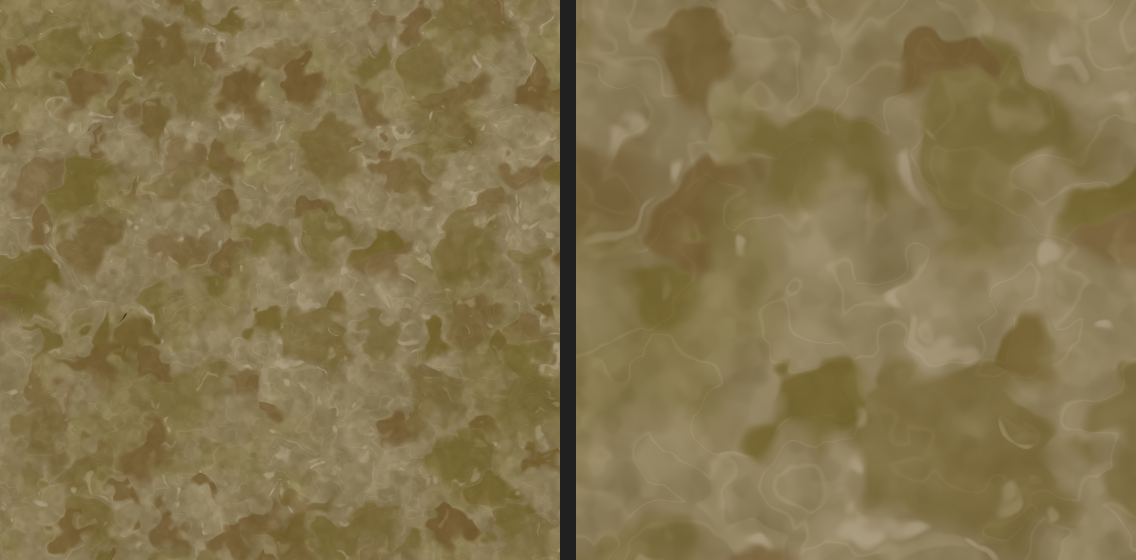
Left, the full canvas; right, a detail of the centre.
Reproduce this texture procedurally as a Shadertoy shader.

```glsl
// Draws a pale, fibrous, mottled crust with soft brown and olive pits and small bright flecks.

const vec3 PALE = vec3(0.568, 0.510, 0.375);
const vec3 OLIVE_STAIN = vec3(0.515, 0.462, 0.285);
const vec3 PIT_BROWN = vec3(0.440, 0.345, 0.185);
const vec3 PIT_OLIVE = vec3(0.440, 0.380, 0.170);
const vec3 FLECK = vec3(0.720, 0.670, 0.570);
const vec3 SPECK = vec3(0.170, 0.120, 0.060);

const float LARGE_PIT_CELLS = 8.0;
const float SMALL_PIT_CELLS = 14.0;
const float LARGE_PIT_CHANCE = 0.68;
const float SMALL_PIT_CHANCE = 0.34;
const float FLECK_CELLS = 34.0;
const float SPECK_CELLS = 10.0;
const float EDGE_WARP = 0.050;
const float MOTTLE = 0.17;
const float WISP = 0.035;

vec3 hash3(vec2 p) {
    vec3 q = fract(p.xyx * vec3(0.1031, 0.1030, 0.0973));
    q += dot(q, q.yxz + 33.33);
    return fract((q.xxy + q.yzz) * q.zyx);
}

mat2 rotation(float a) {
    float c = cos(a), s = sin(a);
    return mat2(c, s, -s, c);
}

// Smooth cellular noise: random cell values blended by distance
float cellNoise(vec2 p) {
    vec2 cell = floor(p), f = fract(p);
    float sum = 0.0, total = 0.0;
    for (int j = -1; j <= 1; j++)
    for (int i = -1; i <= 1; i++) {
        vec2 g = vec2(i, j);
        vec3 h = hash3(cell + g + 71.0);
        vec2 r = g + h.xy - f;
        float w = exp(-6.0 * dot(r, r));
        sum += w * h.z;
        total += w;
    }
    return sum / total;
}

// Rounded triangular pits, crisp on the upper left: x = depth, y = tint
vec2 pits(vec2 p, float chance, float seed) {
    vec2 cell = floor(p), f = fract(p);
    vec2 best = vec2(0.0, 0.5);
    for (int j = -1; j <= 1; j++)
    for (int i = -1; i <= 1; i++) {
        vec2 g = vec2(i, j);
        vec3 place = hash3(cell + g + seed);
        vec3 look = hash3(cell + g + seed + 37.0);
        vec2 offset = f - g - mix(vec2(0.15), vec2(0.85), place.xy);
        vec2 q = rotation(look.x * 6.283) * offset;
        q /= mix(0.32, 0.62, look.y) * vec2(1.0, mix(0.65, 1.0, look.z));
        float triangle = max(abs(q.x) * 0.87 + q.y * 0.5, -q.y);
        float d = mix(length(q), triangle, 0.55);
        float side = dot(offset, vec2(-0.6, 0.8)) / (length(offset) + 0.05);
        float softness = mix(0.75, 0.22, smoothstep(-0.5, 0.8, side));
        float depth = 1.0 - smoothstep(1.0 - softness, 1.0, d);
        depth *= step(place.z, chance) * mix(0.5, 1.0, fract(look.z * 7.3));
        if (depth > best.x) best = vec2(depth, look.y);
    }
    return best;
}

// Small elongated marks at random angles
float marks(vec2 p, float chance, float size, float seed) {
    vec2 cell = floor(p), f = fract(p);
    float mask = 0.0;
    for (int j = -1; j <= 1; j++)
    for (int i = -1; i <= 1; i++) {
        vec2 g = vec2(i, j);
        vec3 place = hash3(cell + g + seed);
        vec3 look = hash3(cell + g + seed + 53.0);
        vec2 q = rotation(look.x * 6.283) * (f - g - place.xy);
        q /= size * mix(0.6, 1.3, look.y) * vec2(1.0, mix(0.35, 0.8, look.z));
        float mark = 1.0 - smoothstep(0.3, 1.0, length(q));
        mask = max(mask, mark * step(place.z, chance) * mix(0.4, 1.0, look.z));
    }
    return mask;
}

void mainImage(out vec4 fragColor, in vec2 fragCoord) {
    vec2 uv = fragCoord / iResolution.y;

    // Layered noise, from broad stains to fine grain
    float broad = cellNoise(uv * 7.0);
    float medium = cellNoise(uv * 24.0 + 5.0);
    float fine = cellNoise(uv * 52.0 + 11.0);
    float grain = cellNoise(uv * 105.0 + 23.0);
    vec2 warp = vec2(medium, cellNoise(uv * 22.0 + 40.0)) - 0.5;
    warp += 0.4 * (vec2(fine, cellNoise(uv * 55.0 + 60.0)) - 0.5);
    vec2 bent = uv + EDGE_WARP * warp;

    // Pits of two sizes over the stained base
    vec2 large = pits(bent * LARGE_PIT_CELLS, LARGE_PIT_CHANCE, 3.0);
    vec2 small = pits(bent * SMALL_PIT_CELLS, SMALL_PIT_CHANCE, 19.0);
    vec2 pit = large.x > small.x ? large : small;
    vec3 pitColor = mix(PIT_BROWN, PIT_OLIVE, smoothstep(0.3, 0.9, pit.y));
    vec3 color = mix(PALE, OLIVE_STAIN, smoothstep(0.4, 0.8, 0.6 * broad + 0.4 * medium));
    color = mix(color, pitColor, 0.9 * pit.x);

    // Mottling and pale wisps, calmer inside the pits
    float calm = 1.0 - 0.65 * pit.x;
    float mottle = 0.35 * medium + 0.40 * fine + 0.25 * grain - 0.5;
    color += MOTTLE * calm * mottle * vec3(1.0, 1.0, 1.1);
    float ridge = abs(cellNoise(bent * vec2(34.0, 42.0) + 90.0) - 0.5);
    color += WISP * calm * (1.0 - smoothstep(0.0, 0.10, ridge)) - 0.4 * WISP * calm;

    // Bright flecks and rare dark specks
    float fleck = marks(bent * FLECK_CELLS, 0.22, 0.40, 7.0);
    color = mix(color, FLECK, 0.6 * calm * fleck);
    float speck = marks(bent * SPECK_CELLS, 0.02, 0.13, 29.0);
    color = mix(color, SPECK, 0.85 * speck);

    fragColor = vec4(clamp(color, 0.0, 1.0), 1.0);
}
```
